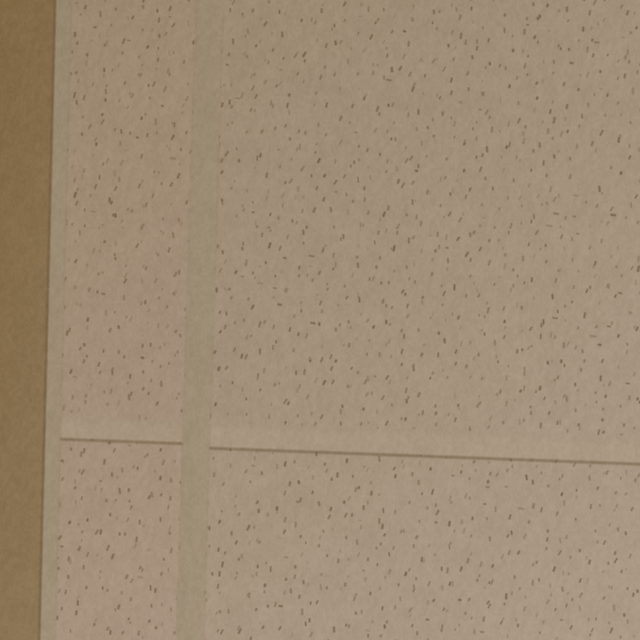
Write a Shadertoy shader that draws this texture.

```glsl
// Suspended ceiling of pitted mineral tiles beside a wall, seen at a slight slant.
// Two jittered grids scatter the pits; leaning bands form the rails and the wall,
// under a soft diagonal light with faint mottling and grain.

const vec3 TILE_DIM   = vec3(0.598, 0.522, 0.428);
const vec3 TILE_LIT   = vec3(0.678, 0.608, 0.532);
const vec3 PIT        = vec3(0.430, 0.350, 0.255);
const vec3 RAIL_DIM   = vec3(0.588, 0.525, 0.425);
const vec3 RAIL_LIT   = vec3(0.642, 0.580, 0.490);
const vec3 CROSS_DIM  = vec3(0.620, 0.548, 0.455);
const vec3 CROSS_LIT  = vec3(0.684, 0.614, 0.532);
const vec3 WALL_DIM   = vec3(0.500, 0.405, 0.270);
const vec3 WALL_LIT   = vec3(0.555, 0.465, 0.340);
const vec3 SHADOW     = vec3(0.420, 0.335, 0.230);

// Hashes without sine
float hash1(vec2 p) {
    vec3 q = fract(p.xyx * 0.1031);
    q += dot(q, q.yzx + 33.33);
    return fract((q.x + q.y) * q.z);
}

vec2 hash2(vec2 p) {
    return vec2(hash1(p), hash1(p + vec2(37.0, 91.0)));
}

float valueNoise(vec2 p) {
    vec2 cell = floor(p), f = fract(p);
    f = f * f * (3.0 - 2.0 * f);
    float low = mix(hash1(cell), hash1(cell + vec2(1, 0)), f.x);
    float high = mix(hash1(cell + vec2(0, 1)), hash1(cell + vec2(1, 1)), f.x);
    return mix(low, high, f.y);
}

vec2 rotate(vec2 p, float angle) {
    float c = cos(angle), s = sin(angle);
    return vec2(c * p.x - s * p.y, s * p.x + c * p.y);
}

// Smooth coverage of the range lo..hi
float band(float v, float lo, float hi, float soft) {
    return smoothstep(lo - soft, lo + soft, v) - smoothstep(hi - soft, hi + soft, v);
}

float capsule(vec2 p, float halfLength, float radius) {
    p.y -= clamp(p.y, -halfLength, halfLength);
    return length(p) - radius;
}

// One short, leaning, soft pit in most cells of a turned grid
float pits(vec2 uv, float count, float turn, float seed, float soft) {
    vec2 p = rotate(uv, turn) * count;
    vec2 id = floor(p) + seed;
    vec2 center = mix(vec2(0.2), vec2(0.8), hash2(id));
    vec2 shape = hash2(id + 17.0);
    vec2 look = hash2(id + 53.0);
    float lean = 0.25 + 0.8 * (look.x - 0.5) + 1.1 * step(0.95, look.x);
    vec2 q = rotate(rotate(fract(p) - center, -turn) / count, lean);
    float d = capsule(q, mix(0.0008, 0.0034, shape.x * shape.x), mix(0.0009, 0.0018, shape.y));
    float present = step(hash1(id + 71.0), 0.85);
    return present * mix(0.25, 0.85, look.y) * (1.0 - smoothstep(-soft, soft, d));
}

void mainImage(out vec4 fragColor, in vec2 fragCoord) {
    vec2 uv = fragCoord / iResolution.xy;
    float soft = max(0.0019, 0.8 / iResolution.y);
    float light = clamp(0.05 + 0.5 * (1.0 - uv.y) + 0.4 * uv.x, 0.0, 1.0);

    // Band coordinates: each is zero along its own slanted edge
    float wallX = uv.x - mix(0.062, 0.087, uv.y);
    float railX = uv.x - mix(0.297, 0.328, uv.y);
    float rightSide = step(0.0, railX);
    float crossY = uv.y - mix(0.3185, 0.3130, rightSide) + 0.037 * uv.x;
    float crossWidth = mix(0.034, 0.040, rightSide);

    // Pitted tiles, with a barely rosy narrow column
    vec3 color = mix(TILE_DIM, TILE_LIT, light);
    color += vec3(0.004, -0.002, -0.001) * (1.0 - rightSide);
    float pitting = max(pits(uv, 36.0, 0.31, 0.0, soft),
                        pits(uv, 34.0, -0.52, 211.0, soft));
    color = mix(color, PIT, pitting);

    // Cross rail with a shadow under its lower lip
    vec3 crossColor = mix(CROSS_DIM, CROSS_LIT, light);
    crossColor *= 1.0 - 0.025 * smoothstep(0.6, 1.0, crossY / crossWidth);
    color = mix(color, crossColor, band(crossY, 0.0, crossWidth, 0.0035));
    color = mix(color, SHADOW, 0.5 * band(crossY, -0.0035, 0.001, 0.0026));

    // Main rail and the trim along the wall
    vec3 railColor = mix(RAIL_DIM, RAIL_LIT, light);
    float rail = band(railX, -0.021, 0.021, 0.003);
    color = mix(color, railColor * (1.0 + 0.4 * railX), rail);
    color = mix(color, SHADOW, 0.10 * band(abs(railX), 0.0205, 0.0225, 0.0025));
    color = mix(color, railColor, band(wallX, 0.0, 0.0245, 0.003));
    color = mix(color, SHADOW, 0.12 * band(wallX, 0.0235, 0.0255, 0.0025));

    // Wall and the dark seam where it meets the trim
    float wallLight = clamp(0.75 * (1.0 - uv.y) + 3.0 * uv.x, 0.0, 1.0);
    vec3 wallColor = mix(WALL_DIM, WALL_LIT, wallLight);
    color = mix(color, wallColor, 1.0 - smoothstep(-0.003, 0.003, wallX));
    color = mix(color, SHADOW, 0.55 * band(wallX, -0.003, 0.001, 0.0024));

    // Mottling and fine grain, slightly stretched along the tiles
    color += 0.010 * (valueNoise(uv * 24.0) - 0.5);
    color += 0.020 * (valueNoise(rotate(uv, 0.25) * vec2(150.0, 80.0)) - 0.5);
    color += 0.024 * (valueNoise(uv * vec2(330.0, 250.0)) - 0.5);
    fragColor = vec4(color, 1.0);
}
```
